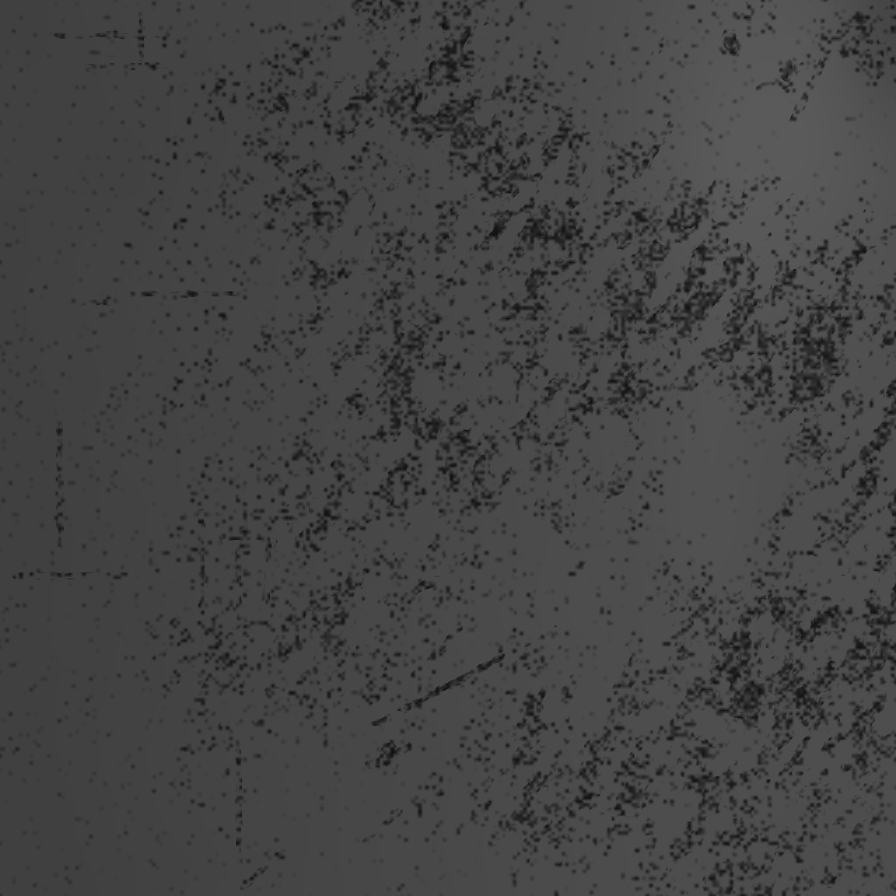
Reproduce this texture procedurally as a Shadertoy shader.

```glsl
const float GRAIN_CELLS = 256.0;
const int SCRATCHES = 24;
const int SEAMS = 14;
const vec3 GREY_TINT = vec3(1.0);

float hash(vec2 p) {
    return fract(sin(dot(p, vec2(127.1, 311.7))) * 43758.5453);
}

float valueNoise(vec2 p) {
    vec2 cell = floor(p), f = fract(p);
    f = f * f * (3.0 - 2.0 * f);
    return mix(mix(hash(cell), hash(cell + vec2(1, 0)), f.x),
               mix(hash(cell + vec2(0, 1)), hash(cell + vec2(1, 1)), f.x), f.y);
}

float fbm(vec2 p) {
    float sum = 0.0, amplitude = 0.533;
    for (int i = 0; i < 4; i++) {
        sum += amplitude * valueNoise(p);
        p = mat2(1.6, 1.2, -1.2, 1.6) * p + 7.3;
        amplitude *= 0.5;
    }
    return sum;
}

vec2 rotate(vec2 p, float angle) {
    float c = cos(angle), s = sin(angle);
    return vec2(c * p.x + s * p.y, c * p.y - s * p.x);
}

float spot(vec2 p, vec2 center, vec2 radius) {
    vec2 d = (p - center) / radius;
    return exp(-dot(d, d));
}

// Soft line through center, fading beyond its half length
float streak(vec2 p, vec2 center, float angle, float halfLength, float width) {
    vec2 q = rotate(p - center, angle);
    q.x = max(abs(q.x) - halfLength, 0.0);
    return 1.0 - smoothstep(0.2 * width, width, length(q));
}

// Diagonal scratches, with a worn blob at the end of some
float scratches(vec2 p) {
    float wear = 0.0;
    for (int i = 0; i < SCRATCHES; i++) {
        float id = float(i);
        vec2 center = vec2(0.25 + 0.75 * hash(vec2(id, 1.0)), hash(vec2(id, 2.0)));
        float angle = mix(0.4, 1.2, hash(vec2(id, 3.0)));
        float halfLength = mix(0.01, 0.05, hash(vec2(id, 4.0)));
        float strength = mix(0.2, 0.5, hash(vec2(id, 5.0)));
        wear = max(wear, strength * streak(p, center, angle, halfLength, 0.007));
        if (i % 4 == 0) wear = max(wear, 0.9 * spot(p, center, vec2(0.009, 0.014)));
    }
    return wear;
}

// Broken upright and level seams on the calmer left side
float seams(vec2 p) {
    float wear = 0.0;
    for (int i = 0; i < SEAMS; i++) {
        float id = float(i);
        vec2 center = vec2(0.03 + 0.27 * hash(vec2(id, 11.0)), hash(vec2(id, 12.0)));
        float angle = 1.5708 * float(i % 2);
        float halfLength = mix(0.02, 0.07, hash(vec2(id, 13.0)));
        wear = max(wear, 0.35 * streak(p, center, angle, halfLength, 0.006));
    }
    return wear;
}

// Chance of a dark grain: broad patches broken up by small clumps
float grainDensity(vec2 p) {
    float patches = fbm(p * 5.0 + 3.7);
    patches += 0.06 * spot(p, vec2(0.46, 0.76), vec2(0.11, 0.13));
    patches += 0.13 * spot(p, vec2(0.72, 0.14), vec2(0.2, 0.14));
    patches += 0.2 * spot(p, vec2(0.99, 0.96), vec2(0.06));
    patches -= 0.25 * spot(p, vec2(0.79, 0.43), vec2(0.06, 0.13));
    patches -= 0.15 * spot(p, vec2(0.5, 0.44), vec2(0.13, 0.08));
    float clumps = fbm(rotate(p, 0.95) * vec2(34.0, 58.0));
    float wear = smoothstep(0.3, 0.8, patches) * smoothstep(0.3, 0.8, clumps);
    float density = 0.02 + mix(0.2, 0.85, smoothstep(0.1, 0.6, p.x)) * wear;
    density = max(density, max(scratches(p), seams(p)));
    float boldScratch = streak(p, vec2(0.505, 0.237), 0.49, 0.13, 0.006);
    float breaks = smoothstep(0.25, 0.6, valueNoise(p * 45.0));
    return max(density, 0.85 * boldScratch * breaks);
}

float grainAt(vec2 cell, float density) {
    float present = 1.0 - smoothstep(density - 0.06, density + 0.03, hash(cell));
    return present * mix(0.3, 1.0, hash(cell + 41.3));
}

// Dark specks blended softly between neighbouring cells
float grains(vec2 p, float density) {
    vec2 cell = floor(p * GRAIN_CELLS), f = fract(p * GRAIN_CELLS);
    float low = mix(grainAt(cell, density), grainAt(cell + vec2(1, 0), density), f.x);
    float high = mix(grainAt(cell + vec2(0, 1), density), grainAt(cell + vec2(1, 1), density), f.x);
    return mix(low, high, f.y);
}

float wallShade(vec2 p) {
    float shade = mix(0.25, 0.303, smoothstep(-0.1, 0.85, p.x));
    shade += 0.05 * spot(p, vec2(0.86, 0.84), vec2(0.15, 0.24));
    shade += 0.015 * spot(p, vec2(0.79, 0.45), vec2(0.06, 0.2));
    shade -= 0.05 * spot(p, vec2(1.0, 0.98), vec2(0.06, 0.1));
    return shade + 0.012 * (fbm(p * 6.0) - 0.5);
}

void mainImage(out vec4 fragColor, in vec2 fragCoord) {
    vec2 uv = fragCoord / iResolution.xy;
    float speck = grains(uv, grainDensity(uv));
    float shade = wallShade(uv) * (1.0 - 0.8 * speck);
    fragColor = vec4(GREY_TINT * shade, 1.0);
}
```
